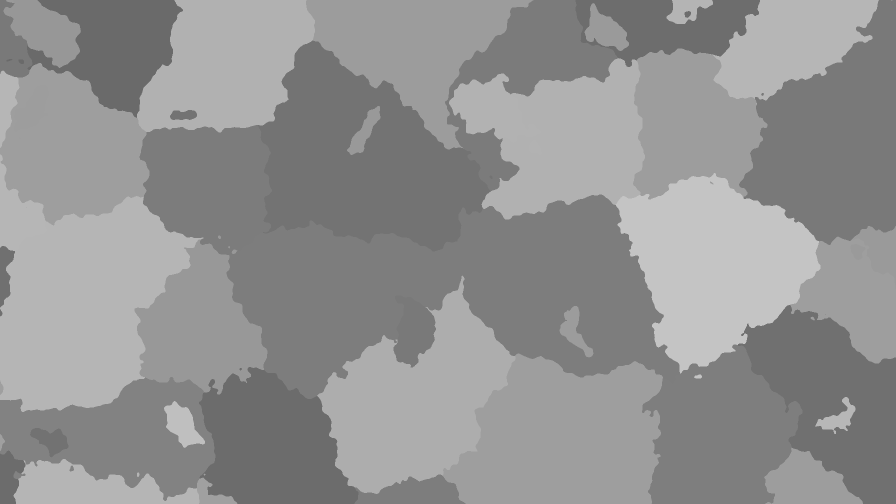
Write a WebGL 1 fragment shader that draws this pattern.

```glsl
precision highp float;
// Flat grey patches of uneven size, with crinkled borders and small islands.

uniform vec2 u_resolution;

vec2 hash2(vec2 p) {
  vec2 q = vec2(dot(p, vec2(127.1, 311.7)), dot(p, vec2(269.5, 183.3)));
  return fract(sin(q) * 43758.55);
}

float gradientDot(vec2 corner, vec2 offset) {
  float angle = 6.2832 * hash2(corner).x;
  return dot(vec2(cos(angle), sin(angle)), offset);
}

float gradientNoise(vec2 p) {
  vec2 i = floor(p), f = fract(p), e = vec2(1.0, 0.0);
  vec2 u = f * f * f * (f * (f * 6.0 - 15.0) + 10.0);
  float low = mix(gradientDot(i, f), gradientDot(i + e, f - e), u.x);
  float high = mix(gradientDot(i + e.yx, f - e.yx), gradientDot(i + e.xx, f - e.xx), u.x);
  return mix(low, high, u.y);
}

vec2 noise2(vec2 p) {
  return vec2(gradientNoise(p), gradientNoise(p + vec2(37.3, 71.9)));
}

// Broad bends plus fine crinkles.
vec2 crinkle(vec2 p) {
  return p + 0.07 * noise2(p * 7.0)
           + 0.028 * noise2(p * 28.0 + 5.0)
           + 0.011 * noise2(p * 70.0 + 11.0);
}

// Maps a uniform value to one of five greys, slightly varied.
float greyTone(float pick, float vary) {
  float tone = 0.43;
  tone = mix(tone, 0.49, step(0.23, pick));
  tone = mix(tone, 0.61, step(0.43, pick));
  tone = mix(tone, 0.70, step(0.71, pick));
  tone = mix(tone, 0.75, step(0.93, pick));
  return tone + 0.045 * (vary - 0.5);
}

// Large patches: nearest site, with a random head start per site.
float patchTone(vec2 p) {
  vec2 cell = floor(p), nearest = cell;
  float best = 10.0;
  for (int y = -2; y <= 2; y++) {
    for (int x = -2; x <= 2; x++) {
      vec2 id = cell + vec2(float(x), float(y));
      vec2 site = id + 0.1 + 0.8 * hash2(id);
      float d = length(p - site) - 0.45 * hash2(id + 19.0).x;
      if (d < best) {
        best = d;
        nearest = id;
      }
    }
  }
  // An even lattice sequence keeps the shares of the greys balanced.
  vec2 r = hash2(nearest + 43.0);
  return greyTone(fract(dot(nearest, vec2(0.7549, 0.5698)) + 0.15 * r.x), r.y);
}

// Sparse rounded or elongated islands on top.
float addIslands(vec2 p, float tone) {
  vec2 cell = floor(p);
  for (int y = -1; y <= 1; y++) {
    for (int x = -1; x <= 1; x++) {
      vec2 id = cell + vec2(float(x), float(y));
      vec2 r = hash2(id + 83.0), s = hash2(id + 131.0);
      vec2 q = p - id - 0.2 - 0.6 * hash2(id + 61.0);
      float angle = 1.57 + 2.0 * (s.x - 0.5);
      vec2 axis = vec2(cos(angle), sin(angle));
      float halfLength = 0.25 * s.y * s.y;
      q -= axis * clamp(dot(q, axis), -halfLength, halfLength);
      if (r.x < 0.38 && length(q) < mix(0.07, 0.2, r.y)) {
        vec2 t = hash2(id + 157.0);
        tone = greyTone(0.1 + 0.9 * t.x, t.y);
      }
    }
  }
  return tone;
}

float shade(vec2 p) {
  vec2 w = crinkle(p);
  return addIslands(w * 4.5 + 3.0, patchTone(w * vec2(3.3, 3.7) + 7.0));
}

void main() {
  // Four samples per pixel smooth the borders.
  float grey = 0.0;
  for (int i = 0; i < 4; i++) {
    float k = float(i);
    vec2 offset = vec2(mod(k, 2.0), floor(k / 2.0)) * 0.5 - 0.25;
    grey += 0.25 * shade((gl_FragCoord.xy + offset) / u_resolution.y);
  }
  gl_FragColor = vec4(vec3(grey), 1.0);
}
```
